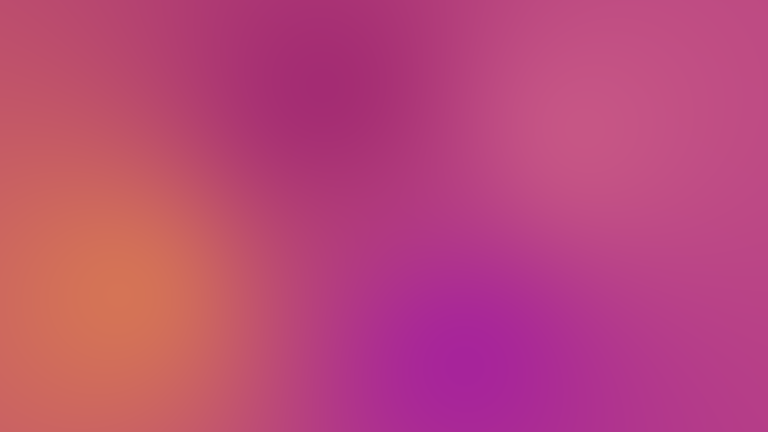
This background is drawn by a WebGL 1 fragment shader. Its source:

```glsl
precision highp float;
// Soft four-colour mesh gradient: orange, berry, rose and violet glows melting together.

uniform vec2 u_resolution;

// Glow centres as fractions of the canvas, origin at the lower left
const vec2 ORANGE_POS = vec2(0.156, 0.317);
const vec2 BERRY_POS  = vec2(0.420, 0.800);
const vec2 ROSE_POS   = vec2(0.760, 0.700);
const vec2 VIOLET_POS = vec2(0.605, 0.155);

const vec3 ORANGE = vec3(0.835, 0.455, 0.335);
const vec3 BERRY  = vec3(0.642, 0.172, 0.450);
const vec3 ROSE   = vec3(0.778, 0.338, 0.522);
const vec3 VIOLET = vec3(0.655, 0.140, 0.606);

const float CORE_SOFTNESS = 0.001; // keeps the weight finite at a centre

// Inverse-square influence; the colour is premultiplied and alpha holds the weight
vec4 glow(vec2 uv, vec2 center, vec3 color, float aspect) {
    vec2 offset = (uv - center) * vec2(aspect, 1.0);
    float weight = 1.0 / (dot(offset, offset) + CORE_SOFTNESS);
    return vec4(color, 1.0) * weight;
}

void main() {
    vec2 uv = gl_FragCoord.xy / u_resolution;
    float aspect = u_resolution.x / u_resolution.y;

    // Sum the weighted colours, then normalise by the total weight
    vec4 blend = glow(uv, ORANGE_POS, ORANGE, aspect)
               + glow(uv, BERRY_POS, BERRY, aspect)
               + glow(uv, ROSE_POS, ROSE, aspect)
               + glow(uv, VIOLET_POS, VIOLET, aspect);

    gl_FragColor = vec4(blend.rgb / blend.a, 1.0);
}
```
